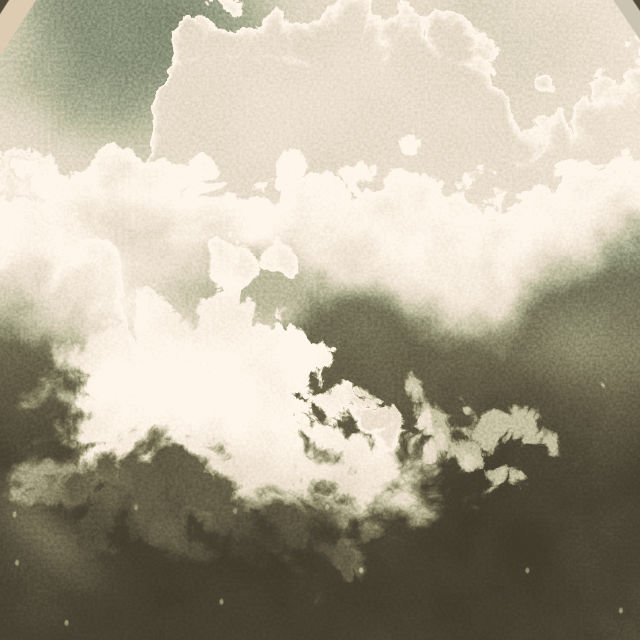
Give the GLSL for this texture, as a three.js fragment shader.

```glsl
// Sepia storm clouds: sunlit cumulus banks above a dark, grainy lower sky.
// Billowed gradient noise roughens simple outlines, painted back to front
// as one tone value, which a colour ramp then turns into a faded print.
varying vec2 vUv;

float hash(vec2 p) {
  return fract(sin(dot(p, vec2(127.1, 311.7))) * 43758.55);
}

float corner(vec2 i, vec2 f) {
  float a = 6.2832 * hash(i);
  return dot(vec2(cos(a), sin(a)), f);
}

float noise(vec2 p) {
  vec2 i = floor(p), f = fract(p), e = vec2(1.0, 0.0);
  vec2 u = f * f * f * (f * (f * 6.0 - 15.0) + 10.0);
  return mix(mix(corner(i, f), corner(i + e, f - e), u.x),
             mix(corner(i + e.yx, f - e.yx), corner(i + 1.0, f - 1.0), u.x), u.y);
}

// x: smooth fractal noise, y: puffy fractal noise with creases
vec2 fractal(vec2 p) {
  vec2 sum = vec2(0.0);
  float amp = 0.5;
  for (int i = 0; i < 6; i++) {
    float n = noise(p);
    sum += amp * vec2(n, abs(n));
    p = mat2(1.6, 1.2, -1.2, 1.6) * p + 7.3;
    amp *= 0.52;
  }
  return sum;
}

float bump(float x, float c, float w) {
  float t = (x - c) / w;
  return exp(-t * t);
}

// Approximate depth inside an ellipse, positive within
float blob(vec2 p, vec2 c, vec2 r) {
  return (1.0 - length((p - c) / r)) * min(r.x, r.y);
}

// Cloud with a crisp white rim that falls off to its body tone
float puff(float back, float d, float body, float depth) {
  float lit = mix(0.98, body, smoothstep(0.0, depth, d));
  return mix(back, lit, smoothstep(-0.002, 0.009, d));
}

vec3 toneRamp(float t) {
  vec3 c = mix(vec3(0.25, 0.23, 0.17), vec3(0.29, 0.27, 0.21), clamp((t - 0.2) / 0.07, 0.0, 1.0));
  c = mix(c, vec3(0.41, 0.38, 0.29), clamp((t - 0.27) / 0.11, 0.0, 1.0));
  c = mix(c, vec3(0.56, 0.54, 0.42), clamp((t - 0.38) / 0.15, 0.0, 1.0));
  c = mix(c, vec3(0.76, 0.74, 0.62), clamp((t - 0.53) / 0.20, 0.0, 1.0));
  c = mix(c, vec3(0.92, 0.87, 0.80), clamp((t - 0.73) / 0.14, 0.0, 1.0));
  return mix(c, vec3(1.0, 0.965, 0.92), clamp((t - 0.87) / 0.1, 0.0, 1.0));
}

// Cut corner: pale strip with a dark tip, s grows toward the corner
vec3 mount(vec3 col, float s, vec3 strip, float tip) {
  col = mix(col, strip, smoothstep(0.0, 0.005, s));
  return mix(col, vec3(0.32, 0.29, 0.23), smoothstep(tip, tip + 0.006, s));
}

void main() {
  vec2 uv = vUv;
  vec2 warp = vec2(fractal(uv * 6.0 + 3.0).x, fractal(uv * 6.0 + 19.0).x);
  vec2 p = uv + 0.05 * warp;
  float soft = fractal(uv * 4.5 + 31.0).x;
  float fine = fractal(p * 9.0 + 11.0).x;
  float rough = 0.30 * (fractal(p * 10.0).y - 0.17);

  // High sky with a green-grey gap at upper left
  float tone = 0.86 + 0.10 * soft;
  tone -= 0.30 * smoothstep(-0.08, 0.12, blob(p, vec2(0.21, 0.97), vec2(0.21, 0.18)) + 0.12 * soft);

  // Tall cloud, then the bank across the middle
  float tall = 0.74 + 0.24 * smoothstep(0.23, 0.29, p.x) - 0.16 * smoothstep(0.68, 0.82, p.x)
             + 0.09 * smoothstep(0.85, 1.0, p.x);
  tone = puff(tone, tall - p.y + rough, 0.87 + 0.07 * soft, 0.06);
  float bank = 0.70 + 0.09 * bump(p.x, 0.2, 0.1) + 0.05 * bump(p.x, 0.62, 0.09)
             + 0.03 * bump(p.x, 0.48, 0.04) + 0.08 * smoothstep(0.8, 1.0, p.x);
  tone = puff(tone, bank - p.y + rough, 0.91 + 0.20 * fine, 0.17);
  float shelf = 0.67 - 0.05 * smoothstep(0.02, 0.1, p.x) - 0.25 * smoothstep(0.17, 0.24, p.x);
  tone = puff(tone, shelf - p.y + rough, 0.90 + 0.2 * fine, 0.12);

  // Grey haze and a small puff above the central cloud
  float haze = blob(p, vec2(0.40, 0.54), vec2(0.12, 0.07)) + 0.06 * soft;
  tone = mix(tone, 0.68, 0.8 * smoothstep(-0.02, 0.04, haze));
  tone = puff(tone, blob(p, vec2(0.41, 0.59), vec2(0.05, 0.028)) + 0.6 * rough, 0.93, 0.04);

  // Dark storm mass, deeper toward the ground
  float storm = 0.51 - 0.13 * bump(p.x, 0.27, 0.13) + 0.06 * bump(p.x, 0.55, 0.08)
              + 0.11 * smoothstep(0.7, 0.95, p.x);
  float gloom = 0.25 + 0.20 * smoothstep(0.15, 0.62, uv.y) + 0.12 * soft + 0.06 * fine;
  gloom += 0.13 * bump(uv.x, 0.92, 0.14) * bump(uv.y, 0.45, 0.06);
  gloom += 0.16 * bump(uv.x + 0.9 * uv.y, 0.22, 0.05) * bump(uv.y, 0.17, 0.08);
  tone = mix(tone, gloom, smoothstep(-0.05, 0.07, storm - p.y + 0.14 * soft + 0.08 * fine));

  // Bright central cloud: crisp above, dissolving below and at the left
  float heart = max(blob(p, vec2(0.30, 0.35), vec2(0.23, 0.17)), blob(p, vec2(0.57, 0.265), vec2(0.13, 0.085)));
  heart = max(heart, blob(p, vec2(0.36, 0.26), vec2(0.27, 0.09)));
  heart = max(heart, blob(p, vec2(0.545, 0.2), vec2(0.035, 0.06))) + rough;
  float low = max(1.0 - smoothstep(0.2, 0.36, uv.y), 1.0 - smoothstep(0.06, 0.2, uv.x));
  float glow = 0.97 + 0.12 * fine - 0.20 * low * (0.5 + soft);
  tone = mix(tone, glow, smoothstep(-0.004 - 0.02 * low, 0.010 + 0.06 * low, heart));
  float wisp = blob(p, vec2(0.71, 0.32), vec2(0.13, 0.05)) + 1.3 * rough;
  tone = mix(tone, 0.85, 0.8 * smoothstep(0.005, 0.035, wisp));

  // Shadowed lumps under the bright cloud
  float lump = max(blob(p, vec2(0.24, 0.23), vec2(0.12, 0.08)), blob(p, vec2(0.43, 0.165), vec2(0.13, 0.055)));
  tone = mix(tone, 0.32 + 0.2 * fine, 0.9 * smoothstep(-0.015, 0.035, lump + rough));

  // Pale dust near the ground and film grain
  vec2 cell = floor(uv * 13.0);
  vec2 spot = fract(uv * 13.0) - 0.2 - 0.6 * vec2(hash(cell), hash(cell + 5.0));
  float dust = 1.0 - smoothstep(0.02, 0.06, length(spot * vec2(1.0, 0.7)));
  tone += 0.3 * dust * step(0.75, hash(cell + 9.0)) * (1.0 - smoothstep(0.15, 0.3, uv.y));
  float grain = noise(uv * 190.0) + 0.7 * noise(uv * 310.0);
  tone += grain * (0.025 + 0.07 * bump(tone, 0.6, 0.25));

  // Colour, with cooler midtones higher up, and the cut corners
  vec3 col = toneRamp(tone);
  col += vec3(-0.05, 0.0, 0.02) * bump(tone, 0.55, 0.2) * smoothstep(0.3, 0.8, uv.y);
  col = mount(col, uv.y - 1.55 * uv.x - 0.91, vec3(0.87, 0.80, 0.70), 0.065);
  col = mount(col, uv.y - 1.5 * (1.0 - uv.x) - 0.935, vec3(0.80, 0.77, 0.70), 0.045);
  gl_FragColor = vec4(col, 1.0);
}
```
